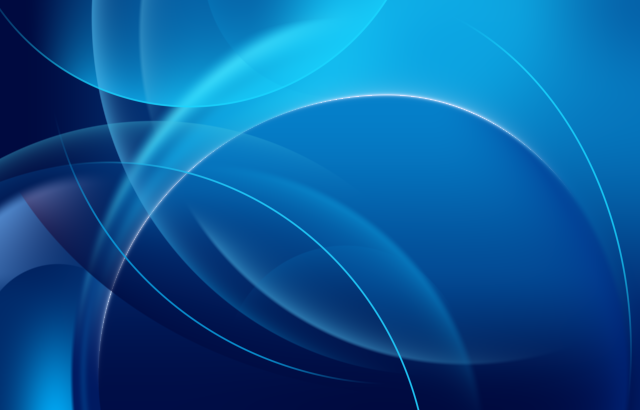
Write a Shadertoy shader that draws this background.

```glsl
// Abstract blue backdrop: glowing elliptical ribbons, translucent veils and thin cyan arcs.
#define NAVY  vec3(0.00, 0.04, 0.25)
#define DEEP  vec3(0.00, 0.10, 0.38)
#define BLUE  vec3(0.01, 0.28, 0.57)
#define AZURE vec3(0.02, 0.45, 0.73)
#define SKY   vec3(0.04, 0.63, 0.88)
#define CYAN  vec3(0.10, 0.84, 1.00)
#define PALE  vec3(0.75, 0.88, 1.00)
#define LINE_WIDTH 0.0015
#define GLOW_GAIN 0.95

// Approximate signed distance to an axis-aligned ellipse, negative inside.
float ellipse(vec2 p, vec2 center, vec2 radii) {
    vec2 q = (p - center) / radii;
    float k = length(q);
    return k * (k - 1.0) / max(length(q / radii), 0.001);
}

float inside(float d, float soft) { return 1.0 - smoothstep(-soft, soft, d); }

// Sharp on the outline, fading inward over the given depth.
float veil(float d, float depth, float soft) {
    return inside(d, soft) * exp(min(d, 0.0) / depth);
}

float stroke(float d, float soft) {
    return 1.0 - smoothstep(LINE_WIDTH - soft * 0.5, LINE_WIDTH + soft, abs(d));
}

float bell(float x, float width) { return exp(-x * x / (width * width)); }

float fadeOut(float a, float b, float x) { return 1.0 - smoothstep(a, b, x); }

void mainImage(out vec4 fragColor, in vec2 fragCoord) {
    vec2 p = fragCoord / iResolution.xy * vec2(1.561, 1.0);
    float aa = 1.0 / iResolution.y;

    // Outlines
    float dome   = ellipse(p, vec2(0.945, 0.085), vec2(p.x < 0.945 ? 0.705 : 0.589, 0.683));
    float swoosh = ellipse(p, vec2(0.945, 0.085), vec2(0.776, 0.929));
    float bowl   = ellipse(p, vec2(0.463, 1.311), vec2(0.571));
    float lens   = ellipse(p, vec2(1.057, 0.959), vec2(1.138, 0.925));
    float bandA  = ellipse(p, vec2(1.061, 0.959), vec2(0.837, 0.874));
    float bandB  = ellipse(p, vec2(1.138, 0.919), vec2(0.797, 0.807));
    float sweep  = ellipse(p, vec2(0.264, -0.209), vec2(0.783, 0.813));
    float crest  = ellipse(p, vec2(0.376, -0.108), vec2(0.813));
    float teal   = ellipse(p, vec2(0.482, -0.102), vec2(0.697));
    float arch   = ellipse(p, vec2(0.843, 0.106), vec2(0.295));
    float lowArc = ellipse(p, vec2(0.976, 0.898), vec2(0.862, 0.835));
    float farArc = ellipse(p, vec2(0.854, 0.146), vec2(0.685, 0.874));
    float height = smoothstep(0.08, 0.8, p.y);

    // Dark left side with light caught in the bowl
    vec3 col = mix(NAVY, BLUE, 0.6 * smoothstep(0.05, 0.4, p.x));
    col = mix(col, BLUE, 0.5 * fadeOut(0.25, 0.55, p.y));
    float bowlIn = inside(bowl, aa);
    col = mix(col, AZURE, 0.6 * bowlIn * smoothstep(0.1, 0.5, p.x));
    col = mix(col, SKY, 0.9 * veil(bowl, 0.13, aa) * smoothstep(0.06, 0.26, p.x));

    // Cyan pool and pale ribbon on the lower left
    float pool = bell(p.x - 0.135, 0.09) * fadeOut(-0.08, 0.33, p.y);
    col = mix(col, vec3(0.0, 0.68, 0.98), pool);
    float ribbon = veil(ellipse(p, vec2(0.244, 0.150), vec2(0.418)), 0.16, 0.02)
                 * (1.0 - inside(ellipse(p, vec2(0.142, 0.171), vec2(0.185)), aa))
                 * fadeOut(0.0, 0.30, p.x) * smoothstep(0.24, 0.34, p.y);
    col = mix(col, vec3(0.45, 0.68, 0.95), 0.9 * ribbon);

    // Broad light with a cyan core, spreading to the right
    vec3 light = mix(DEEP, AZURE, smoothstep(0.08, 0.72, p.y));
    vec2 g = p - vec2(0.86, 0.88);
    g = vec2(0.95 * g.x + 0.31 * g.y, 0.95 * g.y - 0.31 * g.x) * vec2(2.0, 4.6);
    light = mix(light, CYAN, GLOW_GAIN * exp(-dot(g, g)));
    light = mix(light, SKY, 0.85 * bell(p.x - 1.08, 0.28) * bell(p.y - 0.88, 0.22));
    light = mix(light, BLUE, 0.5 * smoothstep(1.25, 1.56, p.x) * smoothstep(0.75, 1.0, p.y));

    // Ridges running along the left of the swoosh
    float across = -swoosh / max(dome - swoosh, 0.02);
    float leftSide = fadeOut(0.5, 0.95, p.x);
    light = mix(light, BLUE, 0.5 * bell(across - 0.48, 0.13) * leftSide * (1.0 - 0.6 * height));
    light = mix(light, vec3(0.35, 0.92, 1.0), 0.65 * bell(across - 0.22, 0.13) * leftSide * height);
    light = mix(light, SKY, 0.6 * bell(across - 0.68, 0.13) * leftSide * height);
    float spread = smoothstep(0.0, mix(0.012, 0.05, height), -swoosh);
    col = mix(col, light, max(spread, smoothstep(0.6, 0.85, p.x)));
    col = mix(col, CYAN, 0.6 * veil(bowl, 0.09, aa) * smoothstep(0.3, 0.5, p.x));

    // Dome interior
    vec3 body = mix(NAVY, BLUE, smoothstep(0.0, 0.36, p.y));
    body = mix(body, vec3(0.02, 0.50, 0.79), smoothstep(0.24, 0.76, p.y));
    body = mix(body, DEEP, 0.45 * fadeOut(0.4, 0.95, p.x) * fadeOut(0.35, 0.6, p.y));
    body = mix(body, vec3(0.0, 0.17, 0.54), 0.75 * veil(dome, 0.08, 0.01) * smoothstep(1.05, 1.4, p.x));
    body = mix(body, NAVY, 0.55 * inside(sweep, aa) * fadeOut(0.15, 0.55, p.y));
    col = mix(col, body, inside(dome, mix(aa, 0.05, smoothstep(1.2, 1.48, p.x))));
    float rim = exp(-abs(dome) / 0.003) + 0.4 * exp(-max(dome, 0.0) / 0.02) * step(0.0, dome);
    rim *= smoothstep(0.03, 0.4, p.y) * fadeOut(1.12, 1.42, p.x) * (1.0 - 0.75 * bell(p.x - 0.62, 0.16));
    col = mix(col, vec3(0.85, 0.90, 1.0), min(0.85 * rim, 1.0));

    // Shadow along the lens edge, warm where the ribbon passes under it
    float shade = veil(lens, 0.13, aa) * fadeOut(0.42, 0.66, p.y);
    col = mix(col, NAVY, 0.75 * shade * fadeOut(0.2, 1.6, p.x));
    col += vec3(0.25, 0.07, 0.03) * ribbon * inside(lens, aa);

    // Translucent veils
    float topPart = smoothstep(0.62, 0.85, p.y) * fadeOut(0.4, 0.6, p.x);
    float lowPart = fadeOut(0.38, 0.52, p.y) * fadeOut(0.72, 1.42, p.x);
    col = mix(col, PALE, 0.40 * veil(bandA, 0.025, aa) * smoothstep(0.25, 0.6, p.y));
    col = mix(col, SKY, 0.40 * veil(bandA, 0.025, aa) * fadeOut(0.5, 1.05, p.x));
    col = mix(col, vec3(0.42, 0.78, 0.92), veil(bandB, 0.03, 0.006) * (0.4 * topPart + 0.6 * lowPart));
    col = mix(col, AZURE, 0.30 * veil(bandB, 0.11, 0.006) * lowPart);
    col = mix(col, vec3(0.25, 0.75, 0.88), 0.42 * veil(crest, 0.03, aa) * fadeOut(0.45, 0.92, p.x));
    col = mix(col, SKY, 0.6 * veil(teal, 0.04, 0.012) * smoothstep(0.4, 0.85, p.x) * smoothstep(-0.1, 0.4, p.y));
    col = mix(col, BLUE, 0.4 * veil(sweep, 0.09, aa) * fadeOut(0.2, 0.9, p.x));
    col = mix(col, AZURE, 0.25 * veil(arch, 0.07, aa) * smoothstep(0.2, 0.4, p.y));
    col = mix(col, SKY, 0.2 * veil(ellipse(p, vec2(0.813, 1.081), vec2(0.317)), 0.05, aa) * leftSide);

    // Thin bright arcs
    col = mix(col, CYAN, 0.8 * stroke(bowl, aa) * smoothstep(-0.15, 0.3, p.x));
    col = mix(col, vec3(0.12, 0.76, 0.95), stroke(sweep, aa) * smoothstep(0.1, 0.6, p.x));
    col = mix(col, SKY, 0.85 * stroke(lowArc, aa) * fadeOut(0.6, 0.95, p.x) * fadeOut(0.4, 0.74, p.y));
    col = mix(col, CYAN, 0.85 * stroke(farArc, aa) * smoothstep(1.1, 1.3, p.x) * smoothstep(0.0, 0.5, p.y));

    fragColor = vec4(clamp(col, 0.0, 1.0), 1.0);
}
```
